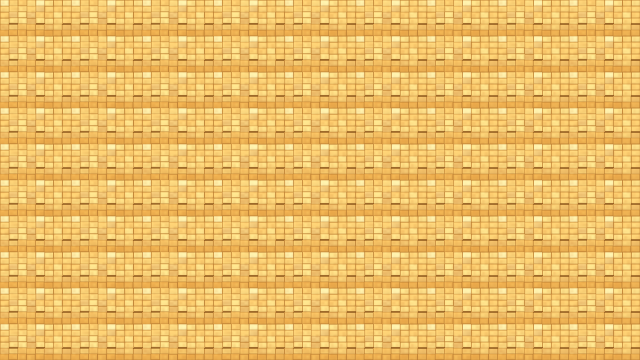
Write a WebGL 2 fragment shader that draws this pattern.

```glsl
#version 300 es
precision highp float;

uniform vec2 u_resolution;
out vec4 fragColor;

const vec2 REPEATS = vec2(9.0, 10.0);
const vec2 CELLS = vec2(8.0, 6.0);       // cells inside one repeat
const vec2 GRAIN = vec2(3.0, 2.0);       // grain lattice per cell
const vec2 SEAM_HALF = vec2(0.05, 0.07); // half widths in cell units
const float COLUMN_JITTER = 0.08;
const float ROW_JITTER = 0.08;
const float GRAIN_AMOUNT = 0.10;
const float HALF_TILE_SHARE = 0.6;       // tone shared by both tile halves

const vec3 PALE = vec3(1.00, 0.93, 0.66);
const vec3 CREAM = vec3(0.995, 0.88, 0.54);
const vec3 HONEY = vec3(0.985, 0.80, 0.435);
const vec3 AMBER = vec3(0.925, 0.675, 0.30);
const vec3 TAN = vec3(0.94, 0.78, 0.48);
const vec3 SEAM = vec3(0.74, 0.50, 0.20);
const vec3 SHADOW = vec3(0.55, 0.34, 0.11);

float hash(vec2 p) {
    uvec2 q = uvec2(ivec2(floor(p + 0.5))) * uvec2(1597334673u, 3812015801u);
    uint n = (q.x ^ q.y) * 1597334673u;
    n = (n ^ (n >> 15)) * 2246822519u;
    n ^= n >> 13;
    return float(n >> 8) / 16777216.0;
}

// Value noise that wraps at the given period
float tiledNoise(vec2 p, vec2 period) {
    vec2 i = floor(p);
    vec2 f = fract(p);
    f = f * f * (3.0 - 2.0 * f);
    vec2 a = mod(i, period) + 200.0;
    vec2 b = mod(i + 1.0, period) + 200.0;
    return mix(mix(hash(a), hash(vec2(b.x, a.y)), f.x),
               mix(hash(vec2(a.x, b.y)), hash(b), f.x), f.y);
}

// Share of a pixel covered by a line of given half width
float lineCoverage(float d, float halfWidth, float pixel) {
    float r = 0.5 * pixel;
    return (clamp(d + r, -halfWidth, halfWidth)
          - clamp(d - r, -halfWidth, halfWidth)) / pixel;
}

vec3 cellColor(vec2 id, vec2 local) {
    vec2 halfId = vec2(mod(id.x, 0.5 * CELLS.x), id.y);
    float tone = mix(hash(id + 17.0), hash(halfId + 31.0), HALF_TILE_SHARE);
    vec3 color = mix(HONEY, CREAM, smoothstep(0.3, 0.85, tone));
    color = mix(color, TAN, 0.8 * step(0.88, hash(id + 41.0)));

    // Darker courses at the foot of each repeat
    float course = id.y > 4.5 ? 1.0 : (id.y > 3.5 ? 0.4 : 0.0);
    color = mix(color, AMBER, course * mix(1.0, 0.85, tone));

    // Pale and dull accent cells
    if (id.y < 0.5 && mod(id.x, 4.0) < 0.5) color = PALE;
    if (id.y == 3.0 && id.x == 3.0) color = mix(TAN, AMBER, 0.3);

    // Soft pillow shading, brighter towards the upper left
    return color * (1.0 + 0.05 * (0.5 - local.y) + 0.02 * (0.5 - local.x));
}

void main() {
    vec2 uv = gl_FragCoord.xy / u_resolution;
    vec2 grid = REPEATS * CELLS;
    vec2 pixel = grid / u_resolution;
    vec2 p = vec2(uv.x, 1.0 - uv.y) * grid;

    // Slightly uneven laying, identical in every repeat
    float row = mod(floor(p.y), CELLS.y);
    p.x += COLUMN_JITTER * (hash(vec2(row, 5.0)) - 0.5);
    float column = mod(floor(p.x), CELLS.x);
    p.y += ROW_JITTER * (hash(vec2(column, 9.0)) - 0.5);

    vec2 id = mod(floor(p), CELLS);
    vec3 color = cellColor(id, fract(p));

    // Fine wear
    float grain = tiledNoise(p * GRAIN, CELLS * GRAIN) - 0.5;
    color *= 1.0 + GRAIN_AMOUNT * grain * vec3(0.5, 1.0, 1.5);

    // Seams with uneven strength
    vec2 nearest = floor(p + 0.5);
    vec2 dist = p - nearest;
    vec2 seamId = mod(nearest, CELLS);
    float upright = mix(0.5, 1.0, hash(vec2(seamId.x, id.y) + 73.0));
    float level = mix(0.35, 1.0, hash(vec2(id.x, seamId.y) + 97.0));
    color = mix(color, SEAM, upright * lineCoverage(dist.x, SEAM_HALF.x, pixel.x));
    color = mix(color, SEAM, level * lineCoverage(dist.y, SEAM_HALF.y, pixel.y));

    // Deep shadows under every third cell of one course
    float deep = float(seamId.y == 4.0 && mod(id.x, 3.0) == 1.0);
    color = mix(color, SHADOW, 0.8 * deep * lineCoverage(dist.y, 0.15, pixel.y));

    fragColor = vec4(clamp(color, 0.0, 1.0), 1.0);
}
```
